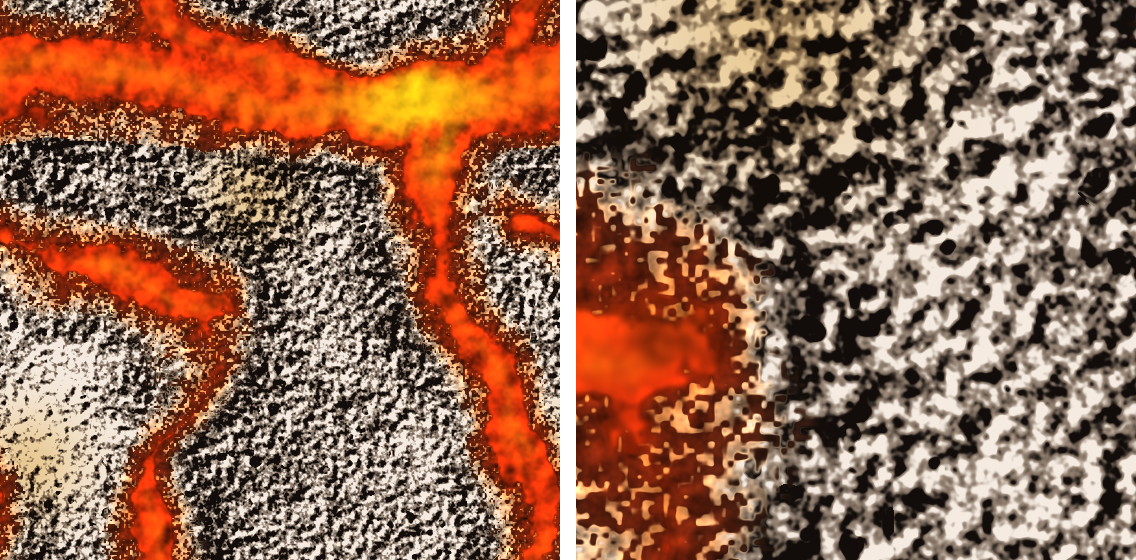
Left, the full canvas; right, a detail of the centre.
Reproduce this texture procedurally as a WebGL 2 fragment shader.

```glsl
#version 300 es
precision highp float;
// Pitted, grainy rock plates parted by glowing lava channels; tiles on both axes.

#define RIVER_WIDTH 0.050
#define CRACK_WIDTH 0.034
#define WARP 0.075
#define RIM_WIDTH 0.046
#define GRAIN 0.62
#define RELIEF 1.7
#define PIT_CELLS 38.0
#define ROCK_TONE 0.50
#define TAU 6.28319

uniform vec2 u_resolution;
out vec4 fragColor;

// Wrapping hash and noise; periods are whole numbers of cells
float hash(vec2 cell, float period) {
    uvec2 q = uvec2(mod(cell + 0.5, period));
    uint h = (q.x * 73857u + 911u) ^ (q.y * 93493u + 3571u);
    h = (h ^ (h >> 15)) * 2246822519u;
    h = (h ^ (h >> 13)) * 3266489917u;
    return float((h ^ (h >> 16)) >> 8) / 16777216.0;
}

float noise(vec2 uv, float period) {
    vec2 p = uv * period, i = floor(p), f = fract(p);
    f = f * f * (3.0 - 2.0 * f);
    vec2 e = vec2(1.0, 0.0);
    return mix(mix(hash(i, period), hash(i + e, period), f.x),
               mix(hash(i + e.yx, period), hash(i + e.xx, period), f.x), f.y);
}

float fbm(vec2 uv, float period) {
    return 0.54 * noise(uv, period) + 0.29 * noise(uv + 0.31, period * 2.0)
         + 0.17 * noise(uv + 0.73, period * 4.0);
}

// Light from the upper left
float relief(vec2 uv, float period) {
    vec2 toLight = vec2(-0.3, 0.3) / period;
    return fbm(uv - toLight, period) - fbm(uv + toLight, period);
}

float blob(vec2 uv, vec2 center, float radius) {
    vec2 d = fract(uv - center + 0.5) - 0.5;
    return exp(-dot(d, d) / (radius * radius));
}

float wrapDist(float d) { return abs(fract(d + 0.5) - 0.5); }

float smoothMin(float a, float b) {
    float h = max(0.03 - abs(a - b), 0.0) / 0.03;
    return min(a, b) - h * h * 0.0075;
}

// Signed distance to the lava: negative inside a channel
float channels(vec2 p, float swell, float hot) {
    float crack = CRACK_WIDTH * (1.9 * swell - 0.25);
    float river = wrapDist(p.y - 0.84 - 0.035 * sin(TAU * (p.x + 0.1)))
                - RIVER_WIDTH - 0.035 * hot;
    float right = wrapDist(p.x - 0.87 - 0.1 * cos(TAU * (p.y - 0.1))) * 0.85 - crack;
    // Rising crack that bends into the river across the top edge
    float y = fract(p.y + 0.25) - 0.25, below = min(y, 0.0);
    float bend = 0.28 + 14.0 * below * below + 0.09 * smoothstep(0.15, 0.4, y);
    float across = wrapDist(p.x - bend) / sqrt(1.0 + 784.0 * below * below);
    float rising = length(vec2(across, max(max(y - 0.46, -0.17 - y), 0.0)))
                 - crack - 0.022 * smoothstep(0.02, -0.08, y);
    // Side crack
    float x = fract(p.x + 0.35) - 0.35;
    float side = length(vec2(wrapDist(p.y - 0.57 + 0.3 * x) * 0.95,
                             max(max(x - 0.37, -0.08 - x), 0.0))) - crack;
    return smoothMin(smoothMin(river, right), smoothMin(rising, side));
}

// Cellular pits: 1 inside a hole
float pits(vec2 uv, float density) {
    vec2 p = uv * PIT_CELLS, base = floor(p);
    float hole = 0.0;
    for (int k = 0; k < 9; k++) {
        vec2 c = base + vec2(k % 3 - 1, k / 3 - 1);
        vec2 center = c + vec2(hash(c, PIT_CELLS), hash(c + 17.0, PIT_CELLS));
        float radius = 0.34 * hash(c + 9.0, PIT_CELLS) * step(hash(c + 5.0, PIT_CELLS), density);
        hole = max(hole, smoothstep(0.06, -0.06, length(p - center) - radius) * step(0.06, radius));
    }
    return hole;
}

void main() {
    vec2 uv = gl_FragCoord.xy / u_resolution;
    float speck = noise(uv, 256.0) - 0.5;
    float clump = fbm(uv + 0.2, 48.0) - 0.5;
    vec2 warp = vec2(fbm(uv, 7.0), fbm(uv + 0.37, 7.0)) - 0.5;
    float hot = blob(uv, vec2(0.74, 0.82), 0.12);
    float s = channels(uv + WARP * warp, noise(uv + 0.11, 6.0), hot) + 0.03 * clump;

    // Rock: plate tone, charred border, grain and relief
    float pale = blob(uv, vec2(0.12, 0.22), 0.18) + 0.6 * blob(uv, vec2(0.97, 0.5), 0.13);
    float charred = smoothstep(0.03, 0.06, s) * smoothstep(0.13, 0.065, s);
    float tone = ROCK_TONE + 0.75 * (fbm(uv + 0.6, 5.0) - 0.5) + 0.5 * pale - 0.24 * charred;
    tone += GRAIN * (speck + clump) + RELIEF * relief(uv, 96.0);
    vec2 ragged = uv + 0.012 * vec2(clump, fbm(uv + 0.5, 64.0) - 0.5);
    float density = 0.75 * smoothstep(0.3, 0.75, noise(uv + 0.43, 9.0));
    tone -= 0.75 * pits(ragged, density) - 0.2 * pits(ragged + vec2(-0.003, 0.003), density);
    vec3 rock = mix(vec3(0.07, 0.05, 0.04), vec3(0.56, 0.49, 0.43), smoothstep(0.08, 0.52, tone));
    rock = mix(rock, vec3(0.96, 0.92, 0.88), smoothstep(0.48, 0.88, tone));
    float ochre = blob(uv, vec2(0.45, 0.65), 0.09) + blob(uv, vec2(0.05, 0.17), 0.1);
    rock *= mix(vec3(1.0), vec3(0.95, 0.86, 0.66), min(ochre, 1.0));

    // Scorched rim: pale grains over burnt brown
    float depth = clamp(s / RIM_WIDTH, 0.0, 1.0);
    float grains = smoothstep(-0.12, 0.16, speck + 0.8 * clump + 0.55 * depth - 0.34);
    vec3 burnt = mix(vec3(0.48, 0.13, 0.04), vec3(0.20, 0.10, 0.06), depth);
    vec3 ember = mix(vec3(0.93, 0.50, 0.20), vec3(0.95, 0.80, 0.64), depth);
    vec3 rim = mix(burnt, ember, grains) * (1.0 + relief(uv + 0.15, 96.0));
    vec3 color = mix(rim, rock, smoothstep(-0.012, 0.012, s - RIM_WIDTH + 0.035 * speck));

    // Lava: crusted red edges, orange core, yellow hot spot
    float heat = smoothstep(0.005, 0.065, -s) + 0.7 * (fbm(uv + 0.8, 14.0) - 0.5);
    vec3 lava = mix(vec3(0.88, 0.20, 0.04), vec3(1.0, 0.42, 0.06), clamp(heat, 0.0, 1.0));
    lava = mix(lava, vec3(1.0, 0.80, 0.08), hot * smoothstep(0.0, 0.06, -s));
    lava *= 1.0 + 1.1 * relief(uv + 0.55, 36.0) * (1.0 - 0.7 * clamp(heat, 0.0, 1.0));
    lava *= mix(0.55, 1.0, smoothstep(0.0, 0.009, -s));
    color = mix(color, lava, smoothstep(0.003, -0.003, s + 0.006 * speck));
    fragColor = vec4(clamp(color, 0.0, 1.0), 1.0);
}
```
